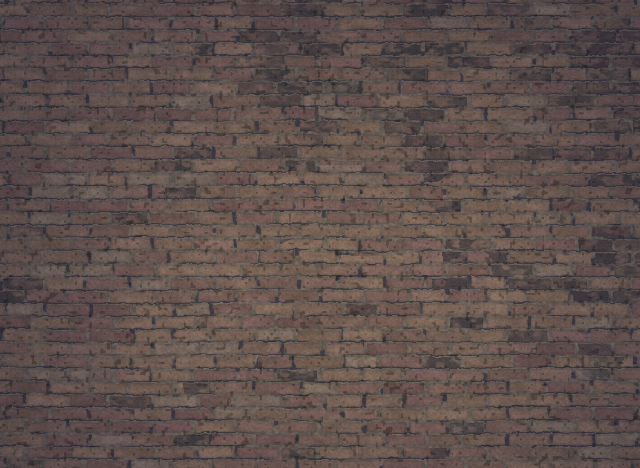
This texture is drawn by a Shadertoy shader. Its source:

```glsl
// Weathered brick wall in running bond: about 36 courses, 15 bricks across.
// Jittered joints give each brick its box distance; layered value noise adds
// chipped edges, soot patches, grain and stains under a dusky vignette.

float hash(vec2 p) {
    return fract(sin(dot(p, vec2(127.1, 311.7))) * 43758.5453);
}

float noise(vec2 p) {
    vec2 i = floor(p), f = fract(p);
    f = f * f * (3.0 - 2.0 * f);
    return mix(mix(hash(i), hash(i + vec2(1, 0)), f.x),
               mix(hash(i + vec2(0, 1)), hash(i + vec2(1, 1)), f.x), f.y);
}

float fbm(vec2 p) {
    float sum = 0.0, amp = 0.5;
    for (int k = 0; k < 4; k++) {
        sum += amp * noise(p);
        p = p * 2.03 + 17.3;
        amp *= 0.5;
    }
    return sum / 0.9375;
}

// Position of a vertical joint, in brick lengths
float joint(float i, float row) {
    return i + 0.2 * (hash(vec2(i, row) + 5.3) - 0.5);
}

void mainImage(out vec4 fragColor, in vec2 fragCoord) {
    vec2 uv = fragCoord / iResolution.xy;
    float pixel = 35.9 / iResolution.y;
    vec2 p = fragCoord * pixel;          // one unit is one course
    const float brickLength = 3.22;

    // Courses sag slightly and their edges are worn
    vec2 wall = p + vec2(0.0, 0.36 + 0.16 * (noise(p * vec2(0.17, 0.3)) - 0.5));
    wall += 0.13 * (vec2(noise(p * 2.3), noise(p * 2.3 + 41.0)) - 0.5);
    wall += 0.09 * (vec2(noise(p * 6.0 + 9.0), noise(p * 6.0 + 73.0)) - 0.5);

    // Find the brick between its two joints
    float row = floor(wall.y);
    float x = wall.x / brickLength - 0.1 - 0.55 * mod(row, 2.0);
    float i = floor(x + 0.5);
    if (x < joint(i, row)) i -= 1.0;
    float left = joint(i, row), right = joint(i + 1.0, row);
    vec2 id = vec2(i, row);
    vec2 q = vec2((x - 0.5 * (left + right)) * brickLength, fract(wall.y) - 0.5);

    // Rounded box, negative inside the brick
    vec2 halfSize = vec2(0.5 * (right - left) * brickLength - 0.12 - 0.06 * hash(id + 2.0),
                         0.41 - 0.03 * hash(id + 8.0));
    vec2 e = abs(q) - halfSize + 0.08;
    float d = length(max(e, 0.0)) + min(max(e.x, e.y), 0.0) - 0.08;
    float brickMask = 1.0 - smoothstep(-0.6 * pixel, 0.6 * pixel, d);

    // Fired clay: orange to red, a few pale bricks toward the bottom
    float tone = hash(id + 31.0);
    vec3 brick = mix(vec3(0.475, 0.39, 0.335), vec3(0.435, 0.34, 0.32), smoothstep(0.2, 1.0, tone));
    brick *= 0.95 + 0.1 * hash(id + 57.0);
    float pale = step(0.95 - 0.07 * (1.0 - uv.y), hash(id + 13.0));
    brick = mix(brick, vec3(0.48, 0.425, 0.375), 0.75 * pale);
    float stain = fbm(p * vec2(1.0, 1.7) + hash(id) * 20.0);
    brick *= 0.86 + 0.28 * stain;

    // Sooty bricks gather in clusters toward the upper right
    float cluster = smoothstep(0.4, 0.85, 0.6 * uv.x + 0.4 * uv.y);
    float chance = (0.05 + 0.33 * cluster) * smoothstep(0.25, 0.7, noise(p * 0.13 + 3.0)) + 0.015;
    float sooty = step(hash(id + 91.0), chance);
    float soot = smoothstep(0.3, 0.62, fbm(p * vec2(1.6, 2.4) + 60.0));
    float sootAmount = sooty * (0.25 + 0.65 * soot) * (0.55 + 0.45 * hash(id + 22.0));
    brick = mix(brick, vec3(0.235, 0.225, 0.235), sootAmount);
    brick *= 1.0 - 0.1 * smoothstep(-0.16, 0.0, d);

    // Sandy mortar with broken shadow lines below bricks and in side joints
    vec3 mortar = vec3(0.405, 0.37, 0.335) * (0.86 + 0.28 * noise(p * 4.0));
    float under = smoothstep(0.36, 0.42, -q.y) * smoothstep(0.25, 0.65, noise(p * vec2(0.7, 1.2) + 29.0));
    float side = smoothstep(-0.04, 0.06, e.x - 0.08) * smoothstep(0.55, 0.75, noise(p * 1.7 + 83.0));
    mortar = mix(mortar, vec3(0.2, 0.195, 0.235), 0.8 * max(under, side));

    // Combine, then add pits and fine grain
    vec3 color = mix(mortar, brick, brickMask);
    color *= 1.0 - 0.25 * smoothstep(0.74, 0.9, noise(p * 3.6 + 11.0));
    color *= 0.92 + 0.16 * noise(p * 8.5);

    // Broad discoloration and a violet falloff toward the borders
    color *= 0.95 + 0.1 * fbm(p * 0.12);
    vec2 c = (uv - vec2(0.53, 0.4)) * vec2(1.25, 1.0);
    float edge = smoothstep(0.1, 0.85, length(c));
    color = mix(color * 1.03, color * vec3(0.74, 0.76, 0.83) + vec3(0.01, 0.005, 0.015), edge);

    fragColor = vec4(color, 1.0);
}
```
